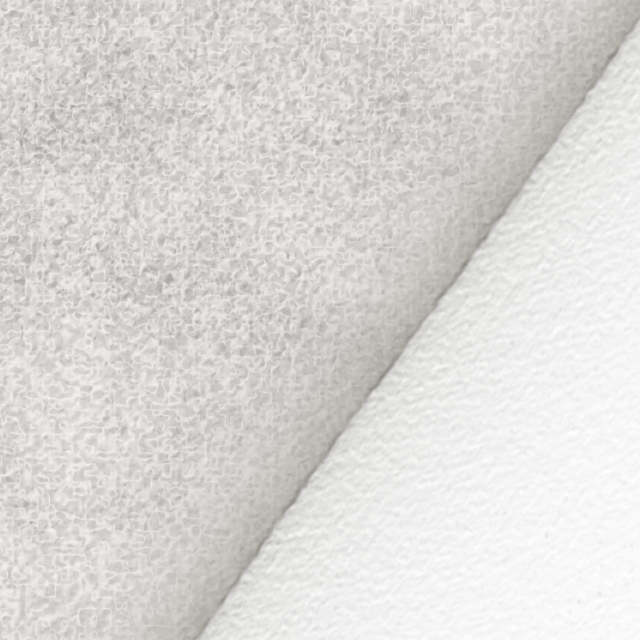
Give the GLSL for this texture, as a WebGL 1 fragment shader.

```glsl
precision highp float;
// Two overlapping sheets of pale grained leather split by a diagonal fold.
// The left sheet has scattered oval pits over a fine ridged network; the right
// sheet is nearly white. Shading follows the signed distance to the fold.

#define FOLD_START vec2(0.306, 0.0)
#define FOLD_NORMAL vec2(0.814, -0.581)
#define FOLD_WOBBLE 0.003
#define GRAIN_SCALE 125.0
#define GRAIN_LEFT 0.10
#define GRAIN_RIGHT 0.13
#define PIT_SCALE 72.0
#define PIT_DEPTH 0.17
#define SHADOW_WIDTH 0.085
#define LEFT_TONE vec3(0.880, 0.876, 0.867)
#define RIGHT_TONE vec3(0.982, 0.982, 0.981)
#define SHADOW_TONE vec3(0.69, 0.67, 0.645)

uniform vec2 u_resolution;

float hash(vec2 p) {
  return fract(sin(dot(p, vec2(127.1, 311.7))) * 43758.5453);
}

float noise(vec2 p) {
  vec2 i = floor(p), f = fract(p);
  f = f * f * (3.0 - 2.0 * f);
  return mix(mix(hash(i), hash(i + vec2(1.0, 0.0)), f.x),
             mix(hash(i + vec2(0.0, 1.0)), hash(i + vec2(1.0, 1.0)), f.x), f.y);
}

float fbm(vec2 p) {
  float sum = 0.0, weight = 0.5;
  for (int i = 0; i < 4; i++) {
    sum += weight * noise(p);
    p = mat2(0.8, 0.6, -0.6, 0.8) * p * 2.03 + 7.3;
    weight *= 0.5;
  }
  return sum / 0.9375;
}

// Directional difference of noise, giving raised and sunken wrinkles
float emboss(vec2 p) {
  vec2 light = vec2(-0.28, 0.28);
  return noise(p + light) - noise(p - light);
}

// Pale winding threads where the noise crosses its middle value
float threads(vec2 p) {
  return 1.0 - smoothstep(0.0, 0.34, abs(noise(p) - 0.5));
}

float patchAt(vec2 p, vec2 center, vec2 size) {
  vec2 q = (p - center) / size;
  return exp(-dot(q, q));
}

// Coverage of jittered, rotated ovals
float pits(vec2 p, float density) {
  vec2 cell = floor(p);
  float cover = 0.0;
  for (int y = -1; y <= 1; y++) {
    for (int x = -1; x <= 1; x++) {
      vec2 id = cell + vec2(float(x), float(y));
      float pick = hash(id + 19.7), size = hash(id + 4.1);
      vec2 offset = p - id - 0.15 - 0.7 * vec2(hash(id), hash(id + 53.3));
      float angle = 0.9 + 2.0 * (hash(id + 31.0) - 0.5);
      vec2 axis = vec2(cos(angle), sin(angle));
      vec2 oval = vec2(dot(offset, axis) * 0.75, dot(offset, vec2(-axis.y, axis.x)) * 1.15);
      float edge = length(oval) - mix(0.17, 0.42, size * size);
      float strength = smoothstep(0.0, 0.2, density - pick) * mix(0.35, 1.0, hash(id + 77.0));
      cover = max(cover, strength * smoothstep(0.16, -0.16, edge));
    }
  }
  return cover;
}

vec3 leftSheet(vec2 p, float depth) {
  float worn = 0.9 * patchAt(p, vec2(0.08, 0.86), vec2(0.24, 0.20))
             + 0.7 * patchAt(p, vec2(0.10, 0.57), vec2(0.28, 0.13))
             + 0.6 * patchAt(p, vec2(0.05, 0.20), vec2(0.14, 0.13))
             + 0.5 * patchAt(p, vec2(0.54, 0.80), vec2(0.24, 0.22))
             + 0.35 * patchAt(p, vec2(0.42, 0.52), vec2(0.14, 0.10));
  worn = min(worn, 1.0);
  float cloud = fbm(p * 9.0 + 3.0);
  float away = smoothstep(0.02, 0.2, depth);
  float density = clamp(0.16 + 0.42 * worn + 1.2 * (cloud - 0.48), 0.06, 0.8) * mix(0.4, 1.0, away);
  vec2 warp = 0.6 * vec2(noise(p * 110.0), noise(p * 110.0 + 41.0));
  float large = pits(p * PIT_SCALE + warp, density);
  float small = pits(p * PIT_SCALE * 1.6 + warp + 23.0, density * 1.2 + 0.2);
  float dark = max(large * (0.5 + 0.6 * worn), small * (0.42 + 0.3 * worn));
  float grain = emboss(p * GRAIN_SCALE + warp) + 0.6 * emboss(p * GRAIN_SCALE * 1.6 + 5.0);
  float web = threads(p * GRAIN_SCALE * 0.85 + warp);
  float shade = GRAIN_LEFT * 0.6 * grain - PIT_DEPTH * dark;
  shade += (0.085 * web - 0.05) * mix(0.5, 1.0, away) * (1.0 - 0.7 * dark);
  shade -= 0.06 * (cloud - 0.4) + 0.02 * worn;
  vec3 color = LEFT_TONE + shade;
  // The sheet curves down into the fold
  float falloff = 0.85 * exp(-pow(depth / SHADOW_WIDTH, 1.15));
  return mix(color, SHADOW_TONE + 0.7 * shade, falloff);
}

vec3 rightSheet(vec2 p, float d) {
  float near = exp(-d / 0.17);
  vec2 along = vec2(dot(p, FOLD_NORMAL), dot(p, vec2(0.581, 0.814)));
  vec2 q = along * vec2(1.15, 0.85) * GRAIN_SCALE + 0.5 * noise(p * 120.0);
  float grain = emboss(q) + 0.5 * emboss(q * 1.6 + 9.0);
  float fleck = pits(p * PIT_SCALE * 1.5 + 61.0, 0.2);
  float shade = GRAIN_RIGHT * grain * mix(0.18, 0.75, near) - 0.045 * fleck;
  vec3 color = RIGHT_TONE - vec3(0.105, 0.107, 0.111) * near + shade;
  return color - 0.07 * exp(-d / 0.014);
}

void main() {
  vec2 p = gl_FragCoord.xy / u_resolution;
  float d = dot(p - FOLD_START, FOLD_NORMAL);
  d += FOLD_WOBBLE * (sin(p.y * 6.5) + 1.6 * (noise(p * 75.0) - 0.5));
  vec3 color = mix(leftSheet(p, max(-d, 0.0)), rightSheet(p, max(d, 0.0)),
                   smoothstep(-0.003, 0.005, d));
  // Soft uneven crease along the fold
  float crease = exp(-pow((d + 0.001) / 0.004, 2.0));
  color -= crease * mix(0.0, 0.16, noise(p * 48.0 + 11.0));
  gl_FragColor = vec4(clamp(color, 0.0, 1.0), 1.0);
}
```
